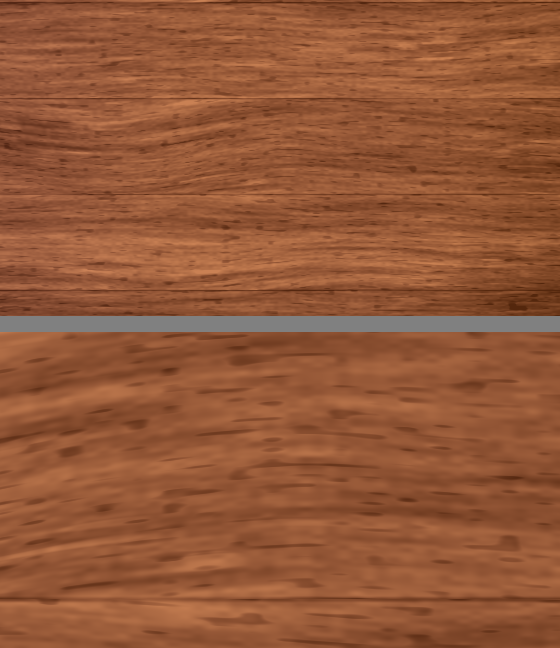
Top, the full canvas; bottom, a detail of the centre.
This texture is drawn by a Shadertoy shader. Its source:

```glsl
// Polished reddish-brown wood: wide horizontal planks with thin dark seams.
// Stretched value noise at several scales makes bands, streaks, flecks and
// pores; a tone value is then mapped to a brown ramp and shaded at the edges.

#define PLANK_HEIGHT 0.3035
#define FIRST_SEAM 0.081
#define SEAM_WIDTH 0.0042
#define GRAIN_WAVE 0.075
#define BAND_STRENGTH 0.62
#define STREAK_STRENGTH 0.50
#define FIBRE_STRENGTH 0.40
#define FLECK_STRENGTH 0.30
#define PORE_STRENGTH 0.34
#define BASE_TONE 0.58

float hash(vec2 cell) {
    uvec2 q = uvec2(ivec2(cell)) * uvec2(1597u, 3571u);
    uint n = (q.x ^ (q.y << 7)) * 747796u + 2891u;
    n = (n ^ (n >> 15)) * 277803u;
    n = (n ^ (n >> 13)) * 668265u;
    return float((n ^ (n >> 16)) & 65535u) / 65535.0;
}

float noise(vec2 p) {
    vec2 cell = floor(p), f = fract(p);
    f = f * f * (3.0 - 2.0 * f);
    float low = mix(hash(cell), hash(cell + vec2(1, 0)), f.x);
    float high = mix(hash(cell + vec2(0, 1)), hash(cell + vec2(1, 1)), f.x);
    return mix(low, high, f.y);
}

// Noise centred on zero
float wave(vec2 p) {
    return noise(p) - 0.5;
}

// Tone of the wood from 0 (dark) to 1 (light)
float woodTone(vec2 p, float plank) {
    vec2 g = p + vec2(plank * 7.3 + 20.0, plank * 3.7 + 20.0);
    g.y += GRAIN_WAVE * wave(g * vec2(1.7, 2.6));
    g.y += 0.012 * wave(g * vec2(5.0, 9.0));

    // Broad growth bands
    float tone = BASE_TONE + 0.045 * cos(3.14159 * plank);
    tone += BAND_STRENGTH * (0.6 * wave(g * vec2(0.9, 13.0))
                           + 0.6 * wave(g * vec2(1.4, 31.0) + 4.0));

    // Long streaks and short fibres
    float patchiness = noise(g * vec2(2.0, 8.0) + 31.0);
    tone += STREAK_STRENGTH * (0.6 * wave(g * vec2(2.6, 68.0))
                             + 0.6 * wave(g * vec2(6.0, 115.0) + 9.0));
    tone += FIBRE_STRENGTH * (0.6 * wave(g * vec2(18.0, 170.0))
                            + 0.5 * wave(g * vec2(75.0, 210.0) + 5.0));

    // Pale flecks gathered in patches, dark pores scattered as dashes
    float fleck = smoothstep(0.66, 0.92, noise(g * vec2(9.0, 105.0) + 17.0));
    float pore = smoothstep(0.72, 0.95, noise(g * vec2(28.0, 180.0) + 43.0));
    tone += FLECK_STRENGTH * fleck * smoothstep(0.35, 0.75, patchiness);
    tone -= PORE_STRENGTH * pore;
    return tone;
}

vec3 woodColour(float tone) {
    vec3 dark = vec3(0.40, 0.205, 0.105);
    vec3 middle = vec3(0.572, 0.332, 0.207);
    vec3 light = vec3(0.755, 0.478, 0.308);
    tone = clamp(tone, -0.2, 1.1);
    return tone < 0.5 ? mix(dark, middle, tone * 2.0)
                      : mix(middle, light, tone * 2.0 - 1.0);
}

void mainImage(out vec4 fragColor, in vec2 fragCoord) {
    vec2 uv = fragCoord / iResolution.xy;
    vec2 p = fragCoord / iResolution.y;

    // Planks
    float row = (p.y - FIRST_SEAM) / PLANK_HEIGHT;
    float plank = floor(row);
    float tone = woodTone(p, plank);

    // Thin seams that fade in and out along their length
    float seamIndex = floor(row + 0.5);
    float seamDistance = abs(row - seamIndex) * PLANK_HEIGHT;
    float seam = 1.0 - smoothstep(0.0, SEAM_WIDTH, seamDistance);
    tone -= seam * mix(0.25, 0.75, noise(vec2(p.x * 4.0, seamIndex + 11.0)));

    // Light falls off to the right and towards the lower corners
    tone -= 0.30 * smoothstep(0.72, 1.03, uv.x) * mix(1.0, 0.5, uv.y);
    tone -= 0.13 * smoothstep(0.30, 0.0, uv.x);
    tone -= 0.15 * smoothstep(0.28, 0.0, uv.y);

    // Slightly rosier wood on the left
    vec3 colour = woodColour(tone);
    colour.b += 0.018 * smoothstep(0.4, 0.0, uv.x);
    colour.b -= 0.014 * smoothstep(0.6, 1.0, uv.x);
    fragColor = vec4(colour, 1.0);
}
```
